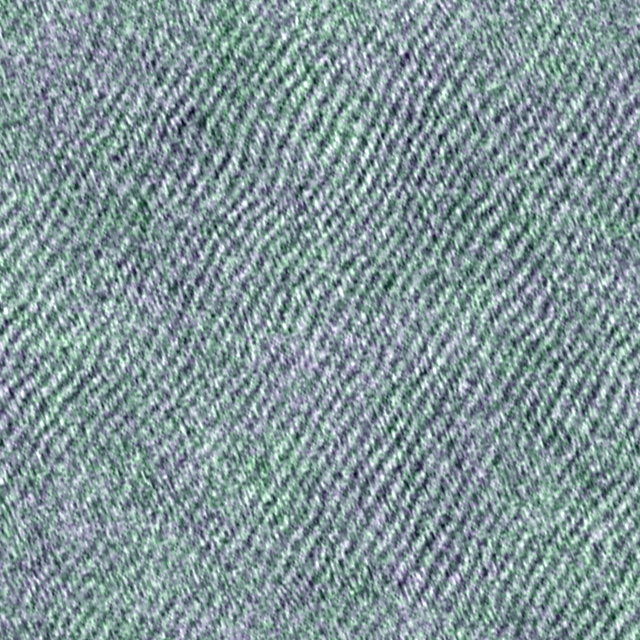
Write a Shadertoy shader that draws this texture.

```glsl
// Washed blue-grey denim: slanted twill ridges built from short bright stitches.

const float TAU = 6.28319;
const vec3 SHADOW_BLUE = vec3(0.21, 0.28, 0.31);
const vec3 MID_BLUE    = vec3(0.50, 0.59, 0.60);
const vec3 WORN_WHITE  = vec3(0.82, 0.90, 0.89);
const vec3 GREEN_TINT  = vec3(-0.45, 0.40, -0.55);

// Hash built from fract and dot only
float hash(vec2 cell) {
    vec3 h = fract(vec3(cell.xyx) * 0.1031);
    h += dot(h, h.yzx + 33.33);
    return fract((h.x + h.y) * h.z);
}

// Smooth value noise, centred on zero
float valueNoise(vec2 p) {
    vec2 cell = floor(p);
    vec2 f = fract(p);
    f = f * f * (3.0 - 2.0 * f);
    float lower = mix(hash(cell), hash(cell + vec2(1.0, 0.0)), f.x);
    float upper = mix(hash(cell + vec2(0.0, 1.0)), hash(cell + vec2(1.0, 1.0)), f.x);
    return mix(lower, upper, f.y) - 0.5;
}

// Layered noise for wear and fading
float cloud(vec2 p) {
    return valueNoise(p) + 0.5 * valueNoise(p * 2.1 + 17.0)
         + 0.25 * valueNoise(p * 4.3 + 41.0);
}

// Coordinates across and along a line that rises at the given angle
vec2 alongLine(vec2 p, float angle) {
    vec2 dir = vec2(cos(angle), sin(angle));
    return vec2(dot(p, vec2(dir.y, -dir.x)), dot(p, dir));
}

// Cosine wave across lines of the given spacing, with a phase shift in cycles
float wave(float x, float spacing, float shift) {
    return cos(TAU * (x / spacing + shift));
}

// Brightness of the weave around its mean
float weave(vec2 p) {
    vec2 ridge = alongLine(p, 1.01);
    vec2 thread = alongLine(p, 1.93);

    // Uneven yarn bends the ridges and stitches
    float ridgeShift = 1.1 * valueNoise(p * 7.0) + 0.45 * valueNoise(p * 26.0 + 5.0);
    float stitchShift = 1.3 * valueNoise(p * 19.0 + 60.0) + 0.5 * valueNoise(p * 55.0);
    float ridges = wave(ridge.x, 0.0238, ridgeShift);
    float stitches = wave(thread.x, 0.0098, stitchShift);

    // Worn patches flatten the relief
    float relief = clamp(0.95 + 1.3 * cloud(p * 5.0 + 80.0), 0.3, 1.6);
    float stitchDepth = clamp(0.9 + 1.2 * valueNoise(p * 30.0 + 9.0), 0.3, 1.5);
    return 0.115 * relief * ridges
         + 0.085 * stitchDepth * stitches * (1.0 + 0.3 * ridges);
}

// Fibre grain stretched along the stitches
float fibres(vec2 p) {
    vec2 thread = alongLine(p, 1.93);
    float coarseGrain = valueNoise(thread * vec2(190.0, 95.0) + 300.0);
    float fineGrain = valueNoise(thread * vec2(330.0, 210.0) + 700.0);
    return 0.34 * coarseGrain + 0.38 * fineGrain;
}

// Tone from shadow through mid blue to worn white
vec3 denimColour(float tone) {
    vec3 shaded = mix(SHADOW_BLUE, MID_BLUE, tone * 2.0);
    vec3 faded = mix(MID_BLUE, WORN_WHITE, tone * 2.0 - 1.0);
    return tone < 0.5 ? shaded : faded;
}

void mainImage(out vec4 fragColor, in vec2 fragCoord) {
    vec2 p = fragCoord / iResolution.y;

    // Fading, relief and grain together set the tone
    float fade = 0.09 * cloud(p * 6.0 + 130.0);
    float brightness = weave(p) + fibres(p) + fade;
    vec3 colour = denimColour(0.5 + brightness * 1.65);

    // Green and violet tints, in broad patches and in single fibres
    float greenness = 0.08 * cloud(p * 11.0 + 210.0)
                    + 0.13 * valueNoise(p * 85.0 + 400.0)
                    + 0.12 * valueNoise(p * 190.0 + 900.0);
    colour += GREEN_TINT * greenness;

    fragColor = vec4(clamp(colour, 0.0, 1.0), 1.0);
}
```
